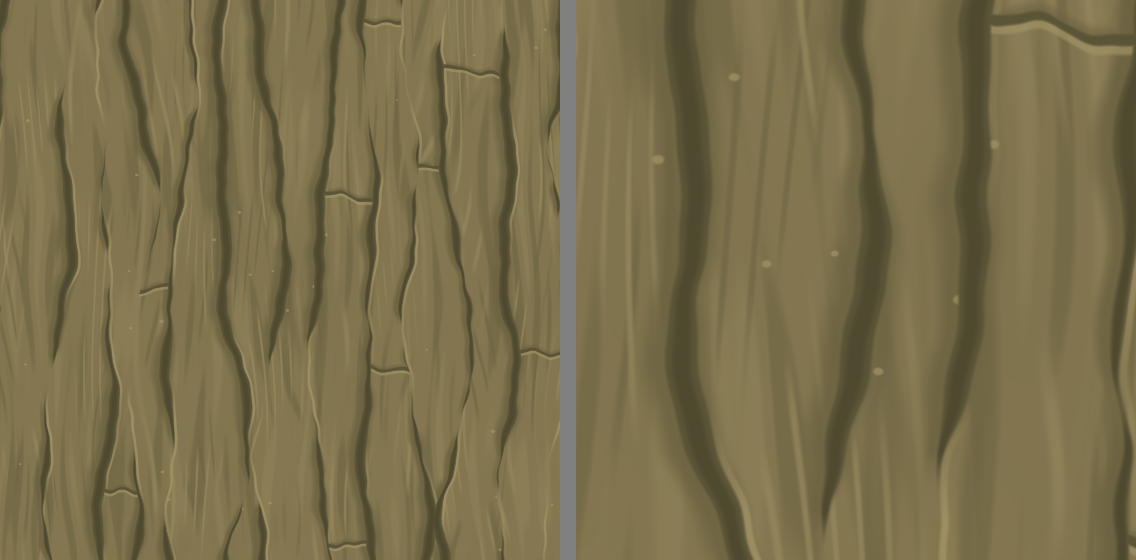
Left: the whole. Right: its middle third, enlarged.
Write a WebGL 1 fragment shader that draws this texture.

```glsl
precision highp float;
// Painted tree bark: tall plates split by wandering vertical cracks,
// with short cross breaks, lit plate edges, flowing grain and a few specks.
// Cracks are noisy curves looped per column; grain is contours of warped noise.
uniform vec2 u_resolution;

const float COLUMNS = 12.0;
const float BREAK_SPACING = 0.62;
const vec3 WOOD = vec3(0.512, 0.462, 0.312);
const vec3 SHADE = vec3(0.445, 0.405, 0.267);
const vec3 CRACK = vec3(0.350, 0.327, 0.215);
const vec3 DEEP = vec3(0.285, 0.268, 0.172);
const vec3 LIGHT = vec3(0.565, 0.515, 0.355);
const vec3 RIM = vec3(0.635, 0.580, 0.400);

float hash(vec2 p) {
  return fract(sin(dot(p, vec2(127.1, 311.7))) * 43758.55);
}

vec2 gradient(vec2 cell) {
  float angle = 6.2832 * hash(cell);
  return vec2(cos(angle), sin(angle));
}

// Gradient noise, roughly -0.7 to 0.7
float noise(vec2 p) {
  vec2 i = floor(p), f = fract(p);
  vec2 u = f * f * f * (f * (f * 6.0 - 15.0) + 10.0);
  vec2 r = vec2(1.0, 0.0), t = vec2(0.0, 1.0);
  float low = mix(dot(gradient(i), f), dot(gradient(i + r), f - r), u.x);
  float high = mix(dot(gradient(i + t), f - t), dot(gradient(i + 1.0), f - 1.0), u.x);
  return mix(low, high, u.y);
}

// Soft band that is 1 between two limits
float band(float lo, float hi, float soft, float x) {
  return smoothstep(lo - soft, lo + soft, x) * (1.0 - smoothstep(hi - soft, hi + soft, x));
}

// Horizontal position of one vertical crack at height y
float crackPath(float id, float y) {
  float wander = 0.95 * noise(vec2(id * 7.37, y * 2.3))
               + 0.28 * noise(vec2(id * 3.71 + 50.0, y * 7.0))
               + 0.07 * noise(vec2(id * 9.17 + 90.0, y * 24.0));
  return (id + 0.5 * (hash(vec2(id, 4.0)) - 0.5) + wander) / COLUMNS;
}

// How far a crack is open at height y, 0 to 1
float crackOpening(float id, float y) {
  return smoothstep(-0.28, 0.36, noise(vec2(id * 5.13 + 20.0, y * 2.7))
       + 0.35 * noise(vec2(id * 2.39 + 70.0, y * 13.0)));
}

// Thin curved strands, broken into separate strokes
float strands(vec2 p, float frequency, float seed) {
  float flow = p.x * frequency + 3.4 * noise(vec2(p.x * 7.0, p.y * 2.2) + seed);
  float line = abs(fract(flow) - 0.5) * 2.0;
  float strokes = smoothstep(0.02, 0.32, noise(vec2(p.x * 20.0, p.y * 4.5) + seed));
  return smoothstep(0.62, 0.95, line) * strokes;
}

// Small scattered oval flecks
float specks(vec2 p, float cells) {
  vec2 cell = floor(p * cells);
  vec2 center = 0.2 + 0.6 * vec2(hash(cell + 3.0), hash(cell + 8.0));
  float radius = mix(0.025, 0.06, hash(cell + 12.0));
  float d = length((fract(p * cells) - center) * vec2(1.0, 1.3));
  return step(hash(cell + 31.0), 0.13) * (1.0 - smoothstep(radius * 0.6, radius * 1.3, d));
}

void main() {
  vec2 p = gl_FragCoord.xy / u_resolution.y;
  float soft = max(0.0012, 0.7 / u_resolution.y);

  // Grain
  float brush = noise(vec2(p.x * 48.0 + 2.0 * noise(p * vec2(6.0, 2.5)), p.y * 3.6));
  vec3 color = WOOD * (1.0 + 0.035 * noise(p * vec2(9.0, 3.0) + 40.0));
  color = mix(color, SHADE, 0.75 * smoothstep(0.14, 0.36, brush));
  color = mix(color, LIGHT, 0.55 * smoothstep(0.14, 0.38, -brush));
  color = mix(color, SHADE * 0.96, 0.6 * strands(p + vec2(0.006, 0.0), 38.0, 61.0));
  color = mix(color, LIGHT * 1.03, 0.75 * strands(p, 44.0, 17.0));

  // Vertical cracks, also finding the plate that holds this point
  float shadow = 0.0, core = 0.0, deep = 0.0, rim = 0.0;
  float leftGap = 1.0, rightGap = 1.0, plate = 0.0;
  float column = floor(p.x * COLUMNS);
  float ragged = 0.0022 * noise(p * vec2(50.0, 16.0));
  for (int k = -2; k <= 3; k++) {
    float id = column + float(k);
    float d = p.x - crackPath(id, p.y);
    if (d >= 0.0 && d < leftGap) { leftGap = d; plate = id; }
    if (d < 0.0) rightGap = min(rightGap, -d);
    float opening = crackOpening(id, p.y);
    float visible = smoothstep(0.03, 0.25, opening);
    float width = 0.0092 * opening;
    float side = abs(d + ragged);
    float reach = width + 0.004 + 0.013 * opening;
    shadow = max(shadow, visible * (1.0 - smoothstep(width, reach, abs(d + 0.004 + ragged))));
    core = max(core, visible * (1.0 - smoothstep(width - soft, width + soft * 1.5, side)));
    deep = max(deep, visible * (1.0 - smoothstep(width * 0.25, width * 0.75 + soft, side)));
    float lit = smoothstep(-0.12, 0.25, noise(vec2(id * 6.43 + 33.0, p.y * 5.0)));
    rim = max(rim, lit * band(width + 0.001, width + 0.0055, 0.0014, d + ragged));
  }

  // Cross breaks at plate ends
  float across = leftGap / (leftGap + rightGap);
  float level = p.y / BREAK_SPACING + hash(vec2(plate, 15.0));
  vec2 breakId = vec2(plate, floor(level));
  float present = step(hash(breakId + 5.0), 0.5) * smoothstep(0.015, 0.03, leftGap + rightGap);
  float tilt = 0.05 * (hash(breakId + 9.0) - 0.5) * (across - 0.5);
  float e = (fract(level) - 0.5) * BREAK_SPACING + tilt + 0.012 * noise(p * vec2(32.0, 5.0));
  float thickness = 0.0022 + 0.0025 * abs(across - 0.5);
  shadow = max(shadow, 0.75 * present * band(-0.002, 0.007, 0.004, e));
  core = max(core, present * band(-thickness, thickness, soft, e));
  rim = max(rim, 0.85 * present * band(-thickness - 0.005, -thickness, 0.0014, e));

  // Layers from soft shadow to bright edges
  color = mix(color, SHADE * 0.95, 0.85 * shadow);
  color = mix(color, RIM, 0.8 * rim * (1.0 - core));
  color = mix(color, CRACK, 0.95 * core);
  color = mix(color, DEEP, 0.7 * deep);
  color = mix(color, RIM, 0.7 * specks(p, 15.0) * (1.0 - core));
  gl_FragColor = vec4(color, 1.0);
}
```
